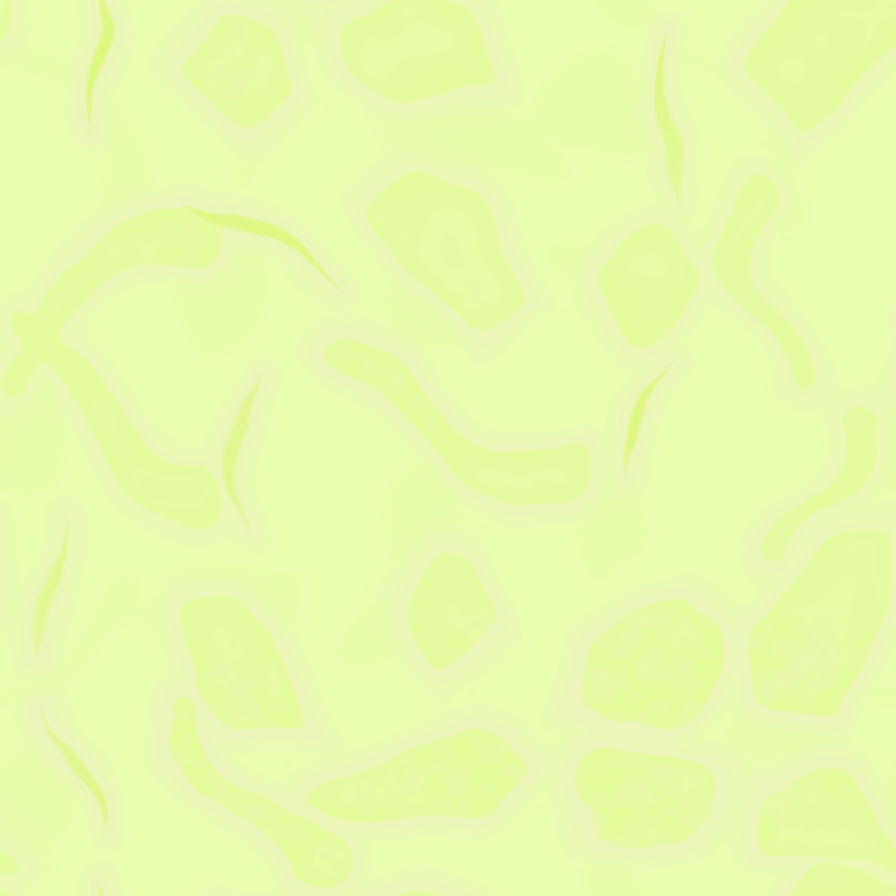
A three.js fragment shader for this background:

```glsl
// Pale lime ground scattered with faint stones, bent bones and thin blades in soft halos.
varying vec2 vUv;

const vec3 GROUND = vec3(0.910, 0.993, 0.682);
const vec3 HALO   = vec3(0.930, 0.955, 0.742);
const vec3 SHARD  = vec3(0.903, 0.990, 0.622);
const vec3 BLADE  = vec3(0.855, 0.970, 0.440);
const float GRID        = 5.0;    // shapes per side
const float JITTER      = 0.5;    // share of a cell
const float STONE_SHARE = 0.42;
const float BONE_SHARE  = 0.33;   // blades take the rest
const float WARP        = 0.022;  // raggedness of the outlines
const float EDGE        = 0.0028; // softness of the outlines
const float HALO_WIDTH  = 0.021;
const float GHOST       = 0.24;   // strength of the buried layer
const float TAU = 6.28318;

float hash(vec2 p) {
  vec3 h = fract(vec3(p.xyx) * 0.1031);
  h += dot(h, h.yzx + 33.33);
  return fract((h.x + h.y) * h.z);
}

// Value noise that repeats over the canvas
float noise(vec2 p, float n) {
  vec2 i = floor(p * n), f = fract(p * n);
  f = f * f * (3.0 - 2.0 * f);
  vec2 a = mod(i, n), b = mod(i + 1.0, n);
  return mix(mix(hash(a), hash(vec2(b.x, a.y)), f.x),
             mix(hash(vec2(a.x, b.y)), hash(b), f.x), f.y);
}

float smin(float a, float b, float k) {
  float h = max(k - abs(a - b), 0.0) / k;
  return min(a, b) - h * h * k * 0.25;
}

// Rounded irregular polygon cut by random half planes
float stone(vec2 q, vec2 id) {
  float d = -1.0;
  q *= vec2(0.76, 1.08);
  for (int i = 0; i < 6; i++) {
    float k = float(i);
    float a = (k + 0.75 * hash(id + 3.1 * k)) * TAU / 6.0;
    float r = mix(0.038, 0.078, hash(id + 5.7 * k + 40.0));
    d = -smin(-d, r - dot(q, vec2(cos(a), sin(a))), 0.014);
  }
  return d;
}

// Curved strip whose half width runs from middle to ends
float strip(vec2 q, vec2 id, float len, float bend, float middle, float ends) {
  float t = clamp(q.x / len, -1.0, 1.0);
  float curve = bend * sin(2.3 * t + TAU * hash(id + 61.0));
  float radius = mix(middle, ends, t * t) * (1.0 + 0.35 * t);
  return length(q - vec2(t * len, curve)) - radius;
}

// Distances to the nearest solid shape (x) and blade (y)
vec2 scatter(vec2 p, float seed) {
  vec2 d = vec2(1.0), cell = floor(p * GRID);
  for (int y = -1; y <= 1; y++) {
    for (int x = -1; x <= 1; x++) {
      vec2 c = cell + vec2(float(x), float(y));
      vec2 id = mod(c, GRID) * 7.0 + seed;
      vec2 shift = vec2(hash(id + 11.0), hash(id + 23.0)) - 0.5;
      vec2 q = p - (c + 0.5 + JITTER * shift) / GRID;
      float a = TAU * hash(id + 37.0);
      q = mat2(cos(a), -sin(a), sin(a), cos(a)) * q;
      float kind = hash(id + 51.0), size = hash(id + 73.0);
      if (kind < STONE_SHARE) {
        d.x = smin(d.x, stone(q, id), 0.012);
      } else if (kind < STONE_SHARE + BONE_SHARE) {
        float w = mix(0.013, 0.022, size);
        d.x = smin(d.x, strip(q, id, mix(0.08, 0.145, size), 0.032, w, 1.35 * w), 0.012);
      } else {
        float w = mix(0.005, 0.010, size);
        d.y = min(d.y, strip(q, id, mix(0.06, 0.10, size), 0.012, w, 0.0));
      }
    }
  }
  return d;
}

void main() {
  vec2 p = vUv;
  vec2 coarse = vec2(noise(p, 13.0), noise(p + 0.37, 13.0)) - 0.5;
  vec2 fine = vec2(noise(p, 31.0), noise(p + 0.61, 31.0)) - 0.5;
  vec2 w = p + WARP * (coarse + 0.35 * fine);

  vec2 d = scatter(w, 19.0);
  float ghost = scatter(w + 0.43, 142.0).x;
  float nearest = min(d.x, d.y);
  float patches = noise(p + 0.2, 5.0);

  // Halo, strongest beside the outlines, and traces of buried shapes
  float glow = exp(-pow(max(nearest, 0.0) / HALO_WIDTH, 2.0));
  float halo = glow * mix(0.48, 0.92, patches);
  float trace = GHOST * exp(-pow(ghost / 0.006, 2.0)) * noise(p, 7.0);
  vec3 color = mix(GROUND, HALO, max(halo, trace));
  color = mix(color, SHARD, GHOST * smoothstep(EDGE, -0.012, ghost) * (1.0 - glow));

  // Shards, fuller at the rim, mottled and grainy in places
  float rim = mix(0.72, 1.0, exp(min(d.x, 0.0) / 0.022));
  float grain = (noise(p, 85.0) - 0.5) * smoothstep(0.62, 0.82, patches);
  float tone = rim + 0.22 * (noise(p, 24.0) - 0.5) + 0.6 * grain;
  color = mix(color, SHARD, smoothstep(EDGE, -EDGE, d.x) * clamp(tone, 0.0, 1.1));

  // Blades
  float blade = smoothstep(EDGE, -1.5 * EDGE, d.y);
  color = mix(color, BLADE, blade * mix(0.3, 0.9, noise(p + 0.5, 4.0)));

  gl_FragColor = vec4(color, 1.0);
}
```
